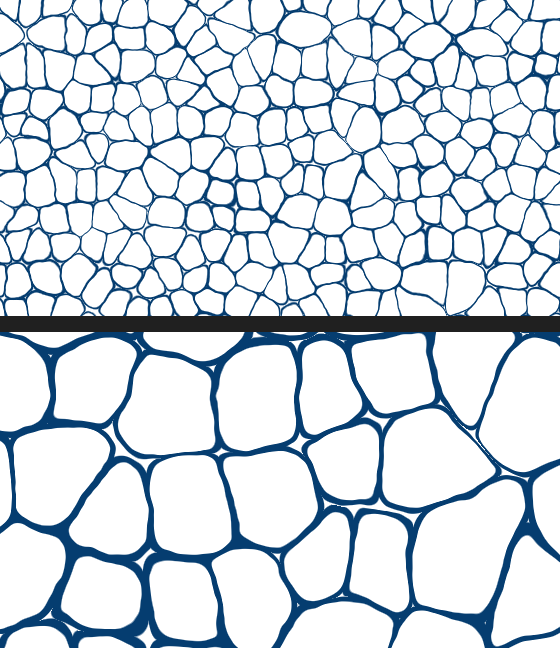
Top, the full canvas; bottom, a detail of the centre.
Reproduce this pattern procedurally as a Shadertoy shader.

```glsl
// Irregular net of navy ink lines around rounded cells on white.
// A staggered, jittered Voronoi diagram is warped by noise; blending the
// border distances rounds the corners and opens small gaps at the joints.

const vec2 SPACING = vec2(0.080, 0.096);

float hash(vec2 p) {
    return fract(sin(dot(p, vec2(127.1, 311.7))) * 43758.55);
}

float noise(vec2 p) {
    vec2 i = floor(p), f = fract(p);
    f = f * f * (3.0 - 2.0 * f);
    return mix(mix(hash(i), hash(i + vec2(1, 0)), f.x),
               mix(hash(i + vec2(0, 1)), hash(i + vec2(1, 1)), f.x), f.y);
}

// Signed two-component noise used to bend the lines
vec2 wobble(vec2 p) {
    return vec2(noise(p), noise(p + vec2(37.3, 81.7))) - 0.5;
}

// Centre of a cell; a few are sent far away so that neighbours grow larger
vec2 cellCentre(vec2 cell) {
    if (hash(cell + 9.4) < 0.08) return vec2(1000.0);
    vec2 jitter = vec2(hash(cell), hash(cell + 53.2)) - 0.5;
    vec2 stagger = vec2(0.5 * mod(cell.y, 2.0), 0.0);
    return (cell + 0.5 + stagger + 0.72 * jitter) * SPACING;
}

// Blended distance to the borders, negative inside the gaps at joints
float borderDistance(vec2 p, float blend) {
    vec2 base = floor(p / SPACING), home = base, centre = vec2(0.0);
    float nearest = 1e9;
    for (int y = -2; y <= 2; y++)
    for (int x = -2; x <= 2; x++) {
        vec2 cell = base + vec2(x, y);
        vec2 c = cellCentre(cell);
        float d = dot(p - c, p - c);
        if (d < nearest) {
            nearest = d;
            home = cell;
            centre = c;
        }
    }
    float sum = 0.0;
    for (int y = -2; y <= 2; y++)
    for (int x = -2; x <= 2; x++) {
        if (x == 0 && y == 0) continue;
        vec2 c = cellCentre(home + vec2(x, y));
        float d = dot(0.5 * (centre + c) - p, normalize(c - centre));
        sum += exp(-d / blend);
    }
    return -blend * log(max(sum, 1e-30));
}

void mainImage(out vec4 fragColor, in vec2 fragCoord) {
    vec2 p = fragCoord / iResolution.y;
    float pixel = 1.0 / iResolution.y;

    // Bends, kinks and fine roughness of the hand-drawn line
    vec2 q = p + 3.0 + 0.016 * wobble(p * 16.0)
           + 0.006 * wobble(p * 42.0) + 0.0015 * wobble(p * 110.0);

    // Corner rounding and pen pressure drift over the canvas
    float blend = mix(0.002, 0.009, noise(p * 11.0 + 5.0));
    float pressure = 0.65 * noise(p * 9.0 + 20.0) + 0.35 * noise(p * 31.0);
    float halfWidth = mix(0.0012, 0.0047, pressure);

    float d = abs(borderDistance(q, blend));
    float ink = clamp(0.5 + (halfWidth - d) / pixel, 0.0, 1.0);

    vec3 paper = vec3(1.0);
    vec3 navy = vec3(0.02, 0.24, 0.44);
    fragColor = vec4(mix(paper, navy, ink), 1.0);
}
```
